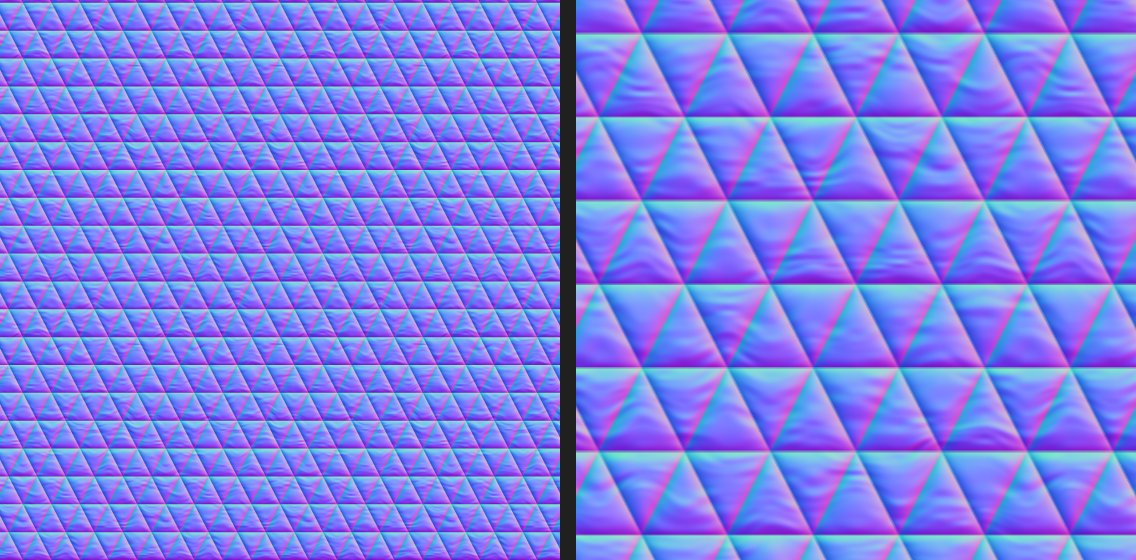
Left, the full canvas; right, a detail of the centre.
Reproduce this texture map procedurally as a WebGL 1 fragment shader.

```glsl
precision highp float;

uniform vec2 u_resolution;

const vec2 GRID = vec2(19.6, 20.1);          // triangles across, rows down
const vec2 WEAR_PERIOD = vec2(5.0, 10.0);    // grid cells before the creases repeat
const float SOFTNESS = 0.002;                // blur width as a share of the canvas
const int SAMPLES = 4;

float hash(vec2 p) {
  vec3 q = fract(p.xyx * vec3(0.1031, 0.1030, 0.0973));
  q += dot(q, q.yzx + 33.33);
  return fract((q.x + q.y) * q.z);
}

// Value noise that wraps after a whole number of cells
float tiledNoise(vec2 p, vec2 period) {
  vec2 i = floor(p);
  vec2 f = fract(p);
  f = f * f * (3.0 - 2.0 * f);
  vec2 lo = mod(i, period);
  vec2 hi = mod(i + 1.0, period);
  float bottom = mix(hash(lo), hash(vec2(hi.x, lo.y)), f.x);
  float top = mix(hash(vec2(lo.x, hi.y)), hash(hi), f.x);
  return mix(bottom, top, f.y);
}

// Cloth creases: short ripples bent by a gentle warp
float creaseHeight(vec2 p, vec2 period) {
  float warp = tiledNoise(p * 2.0, period * 2.0);
  vec2 bent = p + vec2(0.0, 0.3 * warp);
  float broad = tiledNoise(bent * vec2(2.0, 5.0), period * vec2(2.0, 5.0));
  float fine = tiledNoise(bent * vec2(4.0, 10.0) + 7.0, period * vec2(4.0, 10.0));
  return 0.65 * broad + 0.45 * fine;
}

vec2 creaseSlope(vec2 p, vec2 period, float strength) {
  float e = 0.03;
  float h = creaseHeight(p, period);
  float dx = creaseHeight(p + vec2(e, 0.0), period) - h;
  float dy = creaseHeight(p + vec2(0.0, e), period) - h;
  return -vec2(dx, dy) * strength / e;
}

// Steepness near a seam: a soft pillow plus a tight stitched fold
float seamFalloff(float d, float pillow, float fold) {
  return pillow * exp(-d / 0.22) + fold * exp(-d / 0.065);
}

// Outward slope of the padded triangle that contains p
vec2 pillowSlope(vec2 p) {
  float rise = fract(p.x - 0.5 * (p.y - 1.0));
  float fall = fract(p.x + 0.5 * (p.y - 1.0));
  float level = fract(p.y);
  bool pointsUp = fall >= rise;
  vec3 d = pointsUp ? vec3(rise, 1.0 - fall, level)
                    : vec3(1.0 - rise, fall, 1.0 - level);
  d.xy *= 0.92;
  vec2 slope = vec2(-0.889, 0.458) * seamFalloff(d.x, 0.5, 0.9)
             + vec2(0.889, 0.458) * seamFalloff(d.y, 0.5, 0.9)
             + vec2(0.0, -1.0) * seamFalloff(d.z, 0.66, 0.95);
  return pointsUp ? slope : -slope;
}

vec3 quiltNormalColor(vec2 uv) {
  vec2 p = uv * GRID - vec2(0.3, 0.0);
  vec2 slope = pillowSlope(p) + creaseSlope(p, WEAR_PERIOD, 0.065);
  return normalize(vec3(slope, 1.0)) * 0.5 + 0.5;
}

void main() {
  // Average a small grid of samples for soft seams
  vec2 uv = gl_FragCoord.xy / u_resolution;
  vec3 color = vec3(0.0);
  for (int y = 0; y < SAMPLES; y++) {
    for (int x = 0; x < SAMPLES; x++) {
      vec2 offset = (vec2(float(x), float(y)) + 0.5) / float(SAMPLES) - 0.5;
      color += quiltNormalColor(uv + offset * SOFTNESS);
    }
  }
  gl_FragColor = vec4(color / float(SAMPLES * SAMPLES), 1.0);
}
```
